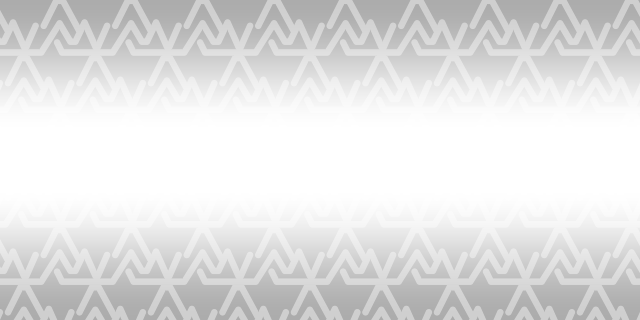
Give the GLSL for this background, as a Shadertoy shader.

```glsl
// A pale lattice of interlaced peaks over a grey-white-grey vertical gradient.
// One motif, made of stroked line segments, repeats in staggered rows;
// translucent white strokes fade naturally into the bright central band.

const float UNITS_HIGH = 384.0;          // design units per canvas height
const vec2 CELL = vec2(85.8, 68.75);     // spacing of peaks and rows
const vec2 FIRST_PEAK = vec2(71.5, 0.0);
const float HALF_STROKE = 3.9;
const float STROKE_OPACITY = 0.42;
const float EDGE_GREY = 0.675;

float segmentDistance(vec2 p, vec2 a, vec2 b) {
    vec2 pa = p - a, ba = b - a;
    return length(pa - ba * clamp(dot(pa, ba) / dot(ba, ba), 0.0, 1.0));
}

// Distance to a path of three joined segments
float pathDistance(vec2 p, vec2 a, vec2 b, vec2 c, vec2 d) {
    return min(segmentDistance(p, a, b),
           min(segmentDistance(p, b, c), segmentDistance(p, c, d)));
}

// Peak, inner zigzag, side spike and hooked base; y points down
float motifDistance(vec2 p) {
    float peak = pathDistance(p, vec2(-19.0, 31.0), vec2(-4.0, 1.0),
                              vec2(4.0, 1.0), vec2(23.0, 36.0));
    float zigzag = pathDistance(p, vec2(-43.0, 63.0), vec2(-22.0, 63.0),
                                vec2(0.0, 28.0), vec2(13.0, 50.0));
    float spike = pathDistance(p, vec2(13.0, 50.0), vec2(19.0, 50.0),
                               vec2(30.0, 27.0), vec2(43.0, 56.0));
    float hook = pathDistance(p, vec2(-3.0, 51.0), vec2(3.0, 63.0),
                              vec2(42.9, 63.0), vec2(57.0, 31.0));
    return min(min(peak, zigzag), min(spike, hook));
}

// Nearest motif among neighbouring cells of the staggered grid
float latticeDistance(vec2 p) {
    float nearest = 1000.0;
    float homeRow = floor(p.y / CELL.y);
    for (int j = -1; j <= 1; j++) {
        float row = homeRow + float(j);
        vec2 local = p - vec2(0.5 * CELL.x * mod(row, 2.0), row * CELL.y);
        local.x -= CELL.x * floor(local.x / CELL.x + 0.5);
        for (int i = -1; i <= 1; i++) {
            vec2 shift = vec2(float(i) * CELL.x, 0.0);
            nearest = min(nearest, motifDistance(local - shift));
        }
    }
    return nearest;
}

float backgroundGrey(float height) {
    float fromCentre = abs(height - 0.5) * 2.0;
    return mix(1.0, EDGE_GREY, smoothstep(0.17, 1.0, fromCentre));
}

void mainImage(out vec4 fragColor, in vec2 fragCoord) {
    vec2 uv = fragCoord / iResolution.y;
    vec2 p = vec2(uv.x, 1.0 - uv.y) * UNITS_HIGH - FIRST_PEAK;
    float softness = 0.6 * UNITS_HIGH / iResolution.y;

    // Translucent white strokes over the gradient
    float distanceToEdge = latticeDistance(p) - HALF_STROKE;
    float coverage = 1.0 - smoothstep(-softness, softness, distanceToEdge);
    float grey = mix(backgroundGrey(uv.y), 1.0, coverage * STROKE_OPACITY);
    fragColor = vec4(vec3(grey), 1.0);
}
```
